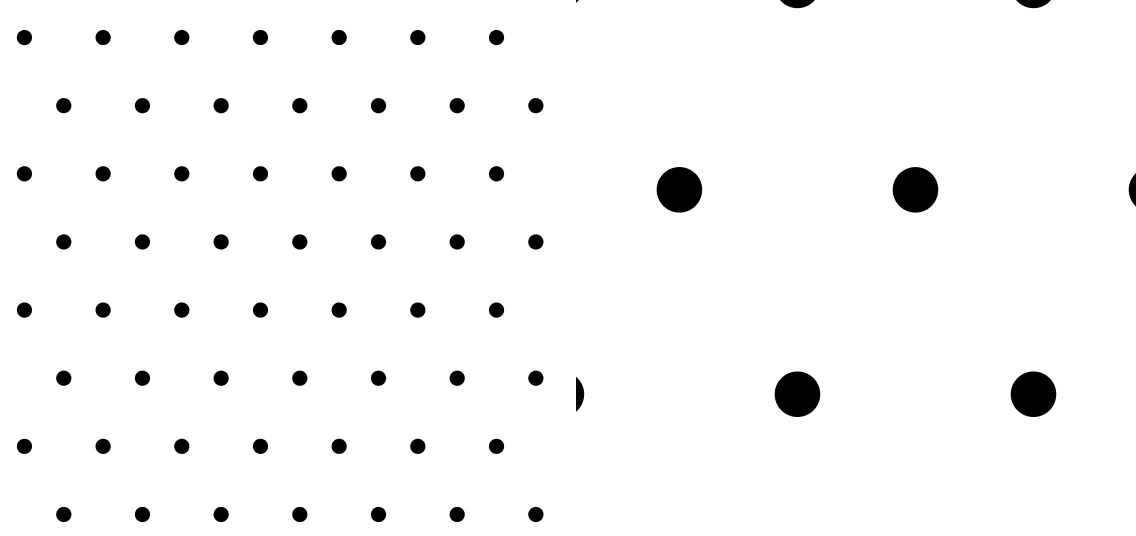
Left: the whole. Right: its middle third, enlarged.
Write a Shadertoy shader that draws this pattern.

```glsl
// Black dots on white, set on a triangular lattice: seven across, eight rows.
// Each pixel finds its nearest row, shifts every other row by half a step,
// then measures the distance to the nearest dot centre in that row.

// Signed distance to the nearest dot; p is in units of the canvas width.
float dotLattice(vec2 p, float spacing, float radius) {
    float rowHeight = spacing * sqrt(3.0) * 0.5;
    float row = floor(p.y / rowHeight + 0.5);
    float stagger = 0.5 * mod(row, 2.0);
    float column = floor(p.x / spacing - stagger + 0.5);
    vec2 centre = vec2((column + stagger) * spacing, row * rowHeight);
    return length(p - centre) - radius;
}

void mainImage(out vec4 fragColor, in vec2 fragCoord) {
    // Put the lattice origin on the first dot of the bottom row
    vec2 p = fragCoord / iResolution.x - vec2(0.1139, 0.0384);
    float d = dotLattice(p, 0.1405, 0.01355);

    // One-pixel edge smoothing
    float paper = clamp(0.5 + d * iResolution.x, 0.0, 1.0);
    fragColor = vec4(vec3(paper), 1.0);
}
```
